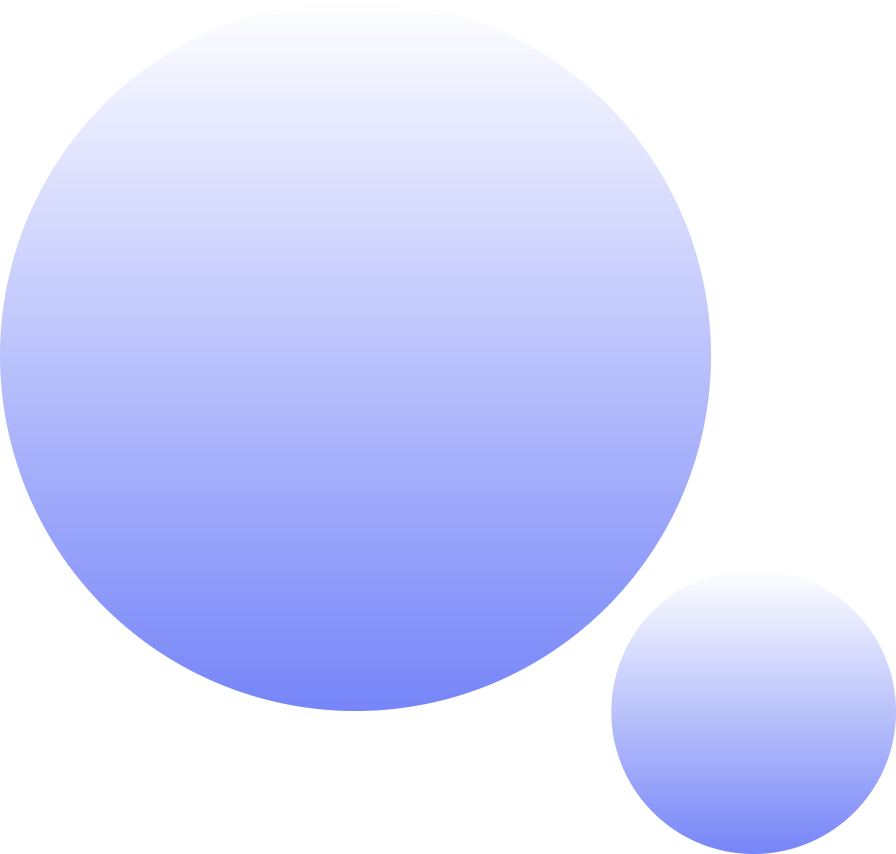
This background is drawn by a Shadertoy shader. Its source:

```glsl
// Paints a disc that fades from white at its top to periwinkle at its base.
vec3 paintDisc(vec3 backdrop, vec2 p, vec2 center, float radius) {
    vec2 offset = p - center;
    float pixel = 1.0 / iResolution.y;
    float coverage = clamp(0.5 - (length(offset) - radius) / pixel, 0.0, 1.0);
    float depth = clamp(0.5 - 0.5 * offset.y / radius, 0.0, 1.0);
    vec3 shade = mix(vec3(1.0), vec3(0.463, 0.522, 0.973), depth);
    return mix(backdrop, shade, coverage);
}

void mainImage(out vec4 fragColor, in vec2 fragCoord) {
    // Canvas height is one unit; x is scaled to keep the layout at any aspect
    vec2 p = fragCoord / iResolution.y;
    p.x *= 1.04918 * iResolution.y / iResolution.x;

    vec3 color = vec3(1.0);
    color = paintDisc(color, p, vec2(0.4163, 0.5837), 0.4163);
    color = paintDisc(color, p, vec2(0.8825, 0.1667), 0.1667);
    fragColor = vec4(color, 1.0);
}
```
